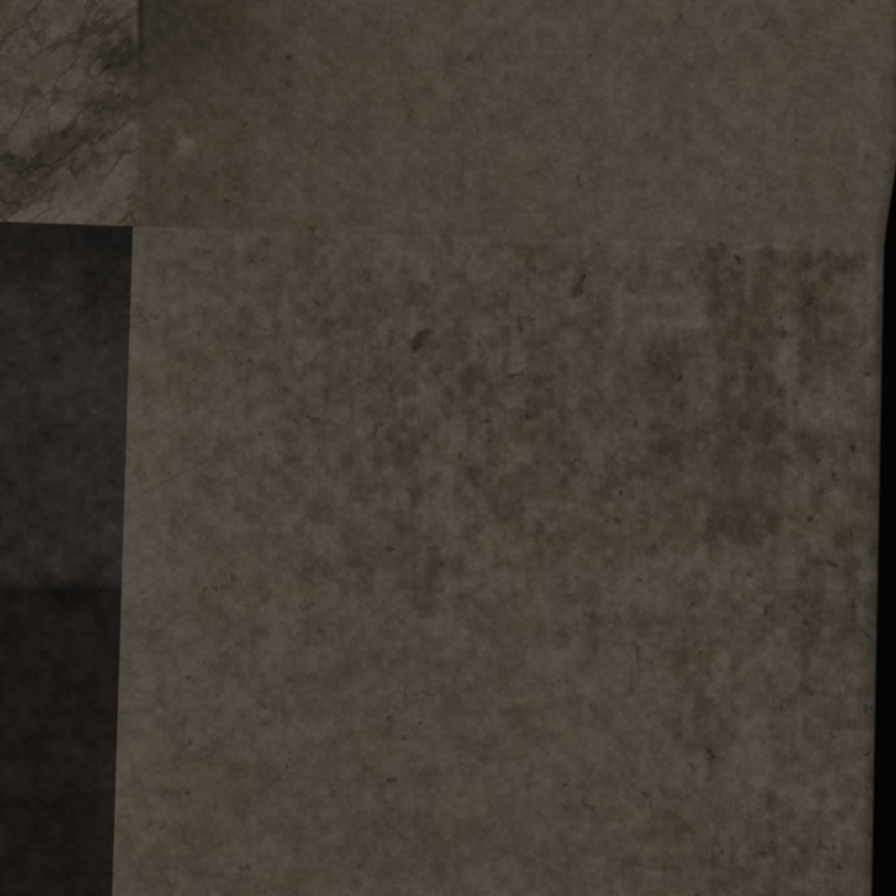
Write a Shadertoy shader that draws this texture.

```glsl
// Weathered concrete slabs with stains, streaks and dark recesses at the sides.

float hash(vec2 p) {
    return fract(sin(dot(p, vec2(127.1, 311.7))) * 43758.5453);
}

float noise(vec2 p) {
    vec2 i = floor(p), f = fract(p);
    f = f * f * (3.0 - 2.0 * f);
    return mix(mix(hash(i), hash(i + vec2(1, 0)), f.x),
               mix(hash(i + vec2(0, 1)), hash(i + vec2(1, 1)), f.x), f.y);
}

float fbm(vec2 p) {
    float sum = 0.0, amp = 0.5;
    for (int i = 0; i < 4; i++) {
        sum += amp * noise(p);
        p = mat2(1.6, 1.2, -1.2, 1.6) * p + 7.3;
        amp *= 0.5;
    }
    return sum / 0.94;
}

// Soft-edged rectangle mask
float box(vec2 p, vec2 center, vec2 halfSize, float soft) {
    vec2 d = abs(p - center) - halfSize;
    return 1.0 - smoothstep(-soft, soft, max(d.x, d.y));
}

float blob(vec2 p, vec2 center, vec2 radius) {
    vec2 d = (p - center) / radius;
    return exp(-dot(d, d));
}

float segment(vec2 p, vec2 a, vec2 b) {
    vec2 ab = b - a;
    return length(p - a - ab * clamp(dot(p - a, ab) / dot(ab, ab), 0.0, 1.0));
}

void mainImage(out vec4 fragColor, in vec2 fragCoord) {
    vec2 uv = fragCoord / iResolution.xy;
    float x = uv.x, y = uv.y, aa = 0.0016;

    // Shared grain
    float cloud = fbm(uv * 7.0) - 0.5;
    float mottle = fbm(uv * 30.0 + 11.0) - 0.5;
    float fine = fbm(uv * 78.0 + 23.0) - 0.5;
    float grain = noise(uv * 170.0) + noise(uv * 250.0 + 4.0) - 1.0;
    float streak = fbm(uv * vec2(110.0, 20.0)) - 0.5;
    float fleck = smoothstep(0.72, 0.88, fbm(uv * 62.0 + 51.0));
    vec2 warped = uv + 0.03 * (vec2(fbm(uv * 24.0), fbm(uv * 24.0 + 31.0)) - 0.5);

    // Slab borders
    float seamY = 0.752 - 0.028 * x + 0.003 * cloud;
    float leftEdge = 0.125 + 0.031 * y;
    float rightEdge = 0.972 + 0.019 * y + 0.014 * smoothstep(0.71, 0.85, y);
    float upper = smoothstep(-aa, aa, y - seamY);

    // Main slab: worn, with stains gathered in the middle and on the right
    float wear = blob(uv, vec2(0.50, 0.53), vec2(0.26, 0.24)) + 0.8 * smoothstep(0.6, 0.9, x);
    float mainTone = 0.299 + 0.022 * cloud + (0.05 + 0.03 * wear) * mottle
                   + (0.07 + 0.05 * wear) * fine + 0.05 * streak * (0.3 + wear) - 0.012 * wear;
    mainTone += 0.014 * (1.0 - smoothstep(0.0, 0.09, x - leftEdge));
    mainTone -= 0.006 * smoothstep(0.35, 0.0, y);

    // Dark stained bands on the right
    float bands = box(warped, vec2(0.833, 0.56), vec2(0.036, 0.16), 0.010)
                + box(warped, vec2(0.920, 0.655), vec2(0.026, 0.065), 0.008)
                + 0.6 * box(warped, vec2(0.742, 0.54), vec2(0.036, 0.08), 0.025)
                + 0.6 * box(warped, vec2(0.935, 0.37), vec2(0.03, 0.09), 0.03);
    mainTone -= bands * (0.032 + 0.05 * mottle);

    // Pale patches where the surface has flaked
    float pale = blob(warped, vec2(0.77, 0.375), vec2(0.026, 0.016))
               + blob(warped, vec2(0.835, 0.35), vec2(0.025, 0.013))
               + blob(warped, vec2(0.91, 0.545), vec2(0.045, 0.025))
               + blob(warped, vec2(0.80, 0.59), vec2(0.017, 0.025))
               + blob(warped, vec2(0.235, 0.52), vec2(0.013, 0.013))
               + blob(warped, vec2(0.76, 0.635), vec2(0.04, 0.014));
    mainTone += 0.032 * pale + 0.02 * box(uv, vec2(0.793, 0.53), vec2(0.002, 0.11), 0.003);

    // Scratch and faint diagonal crease
    mainTone -= 0.10 * (1.0 - smoothstep(0.0, 0.008, segment(warped, vec2(0.464, 0.609), vec2(0.482, 0.624))));
    mainTone -= 0.02 * (1.0 - smoothstep(0.0, 0.004, segment(uv, vec2(0.142, 0.44), vec2(0.285, 0.515))));

    // Upper slab: smoother, shaded toward its left end
    float topTone = 0.285 + 0.018 * cloud + 0.03 * mottle + 0.06 * fine + 0.012 * smoothstep(0.2, 0.6, x);
    topTone -= 0.08 * blob(warped, vec2(0.165, 0.99), vec2(0.13, 0.10));
    topTone -= 0.022 * blob(uv, vec2(0.18, 0.80), vec2(0.09, 0.10));
    topTone += 0.10 * blob(warped, vec2(0.206, 0.838), vec2(0.012, 0.016));

    // Veined corner slab
    float vein = abs(fbm(vec2(x + y, y - x) * vec2(16.0, 30.0) + 2.0) - 0.5);
    float cornerTone = 0.296 + 0.05 * cloud + 0.08 * mottle + 0.09 * fine;
    cornerTone -= 0.05 * (1.0 - smoothstep(0.0, 0.10, vein));
    cornerTone -= 0.065 * (1.0 - smoothstep(0.0, 0.06, abs(y - 0.78 - 0.85 * x + 0.12 * mottle)));
    cornerTone += 0.03 * blob(uv, vec2(0.05, 0.762), vec2(0.09, 0.012));
    topTone = mix(cornerTone, topTone, smoothstep(-0.003, 0.003, x - 0.154));
    topTone -= 0.045 * smoothstep(0.86, 0.96, y) * (1.0 - smoothstep(0.0, 0.006, abs(x - 0.157)));

    // Join the lit slabs; darker concrete turns warmer
    float tone = mix(mainTone, topTone, upper);
    tone += 0.022 * (1.0 - smoothstep(0.0, 0.005, abs(y - seamY + 0.004))) * (0.3 + 2.0 * abs(mottle));
    tone += 0.026 * grain - fleck * mix(0.05 + 0.03 * wear, 0.05, upper);
    vec3 color = tone * mix(vec3(1.0, 0.885, 0.77), vec3(1.0, 0.905, 0.815), smoothstep(0.23, 0.32, tone));
    color.b -= 0.014 * smoothstep(0.5, 0.75, fbm(uv * 12.0 + 70.0));

    // Recess on the left, in two shades
    float recess = (1.0 - upper) * (1.0 - smoothstep(-aa, aa, x - leftEdge));
    float shelf = smoothstep(-0.004, 0.004, y - 0.343 - 0.004 * cloud);
    vec3 recessColor = mix(vec3(0.115, 0.100, 0.088), vec3(0.160, 0.148, 0.136), shelf);
    recessColor *= 1.0 + 0.3 * cloud + 0.4 * mottle + 0.45 * fine + 0.12 * grain;
    recessColor *= 1.0 - 0.3 * shelf * smoothstep(0.63, 0.75, y);
    recessColor *= 1.0 - 0.25 * exp(-abs(y - 0.343) * 90.0);
    color = mix(color, recessColor, recess);

    // Black gap past the right edge
    color *= 1.0 - 0.22 * smoothstep(-0.014, 0.0, x - rightEdge);
    color = mix(color, vec3(0.016, 0.015, 0.014), smoothstep(-aa, 2.0 * aa, x - rightEdge));
    fragColor = vec4(clamp(color, 0.0, 1.0), 1.0);
}
```
